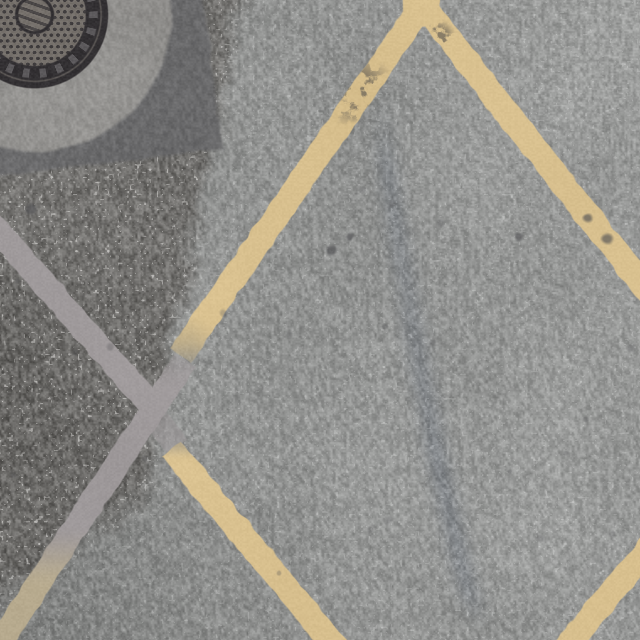
Give the GLSL for this texture, as a three.js fragment shader.

```glsl
// Weathered grey asphalt with crossing painted stripes, an old dark patch and a round iron lid.
varying vec2 vUv;

const vec3 ASPHALT = vec3(0.575, 0.58, 0.575);
const vec3 OLD_ASPHALT = vec3(0.425, 0.42, 0.41);
const vec3 PATCH = vec3(0.42, 0.42, 0.425);
const vec3 CONCRETE = vec3(0.575, 0.57, 0.56);
const vec3 IRON = vec3(0.20, 0.19, 0.20);
const vec3 IRON_WORN = vec3(0.46, 0.44, 0.42);
const vec3 YELLOW = vec3(0.85, 0.755, 0.56);
const vec3 FADED_YELLOW = vec3(0.69, 0.64, 0.53);
const vec3 GREY_PAINT = vec3(0.62, 0.60, 0.605);
const vec3 STAIN = vec3(0.47, 0.49, 0.515);
const vec2 LID_CENTER = vec2(0.054, 0.977);
const float LID_RADIUS = 0.115;
const float COLLAR_RADIUS = 0.214;
const float STRIPE_HALF = 0.0195;
const float EDGE = 0.0016;
const float GRAIN = 0.14;
const int PIT_COUNT = 22;

float hash(vec2 p) {
  return fract(sin(dot(p, vec2(127.1, 311.7))) * 43758.5453);
}

float noise(vec2 p) {
  vec2 i = floor(p), f = fract(p);
  f = f * f * (3.0 - 2.0 * f);
  return mix(mix(hash(i), hash(i + vec2(1, 0)), f.x),
             mix(hash(i + vec2(0, 1)), hash(i + vec2(1, 1)), f.x), f.y);
}

float fbm(vec2 p) {
  float sum = 0.0, amp = 0.5;
  for (int i = 0; i < 4; i++) {
    sum += amp * noise(p);
    p = p * 2.03 + 7.3;
    amp *= 0.5;
  }
  return sum / 0.9375;
}

float fill(float d) { return 1.0 - smoothstep(-EDGE, EDGE, d); }

float segment(vec2 p, vec2 a, vec2 b) {
  vec2 ab = b - a;
  return length(p - a - ab * clamp(dot(p - a, ab) / dot(ab, ab), 0.0, 1.0));
}

float stripe(vec2 p, vec2 a, vec2 b) { return fill(segment(p, a, b) - STRIPE_HALF); }

// Stripe with square ends
float bar(vec2 p, vec2 a, vec2 b) {
  vec2 dir = normalize(b - a), q = p - 0.5 * (a + b);
  float across = abs(dot(q, vec2(-dir.y, dir.x))) - STRIPE_HALF;
  return fill(max(across, abs(dot(q, dir)) - 0.5 * length(b - a)));
}

float blot(vec2 p, vec2 c, float r) { return 1.0 - smoothstep(0.4 * r, 1.2 * r, length(p - c)); }

vec3 ironLid(vec2 q) {
  float r = length(q), angle = atan(q.y, q.x);
  // Staggered holes
  vec2 g = q / vec2(0.0105, 0.0091);
  g.x += 0.5 * mod(floor(g.y), 2.0);
  vec3 col = mix(IRON_WORN, IRON, 0.8 * (1.0 - smoothstep(0.22, 0.36, length(fract(g) - 0.5))));
  // Rim with worn studs
  float stud = smoothstep(0.2, 0.5, cos(angle * 22.0)) * fill(abs(r - 0.092) - 0.007);
  col = mix(col, IRON + 0.16 * stud, fill(0.080 - r));
  col = mix(col, IRON_WORN, 0.6 * fill(abs(r - 0.104) - 0.0012));
  // Ridged boss
  float ridge = smoothstep(0.1, 0.6, sin((q.x * 0.35 + q.y) * 480.0));
  col = mix(col, mix(IRON_WORN, IRON, 0.65 * ridge), fill(r - 0.027));
  return mix(col, IRON, fill(abs(r - 0.028) - 0.0025));
}

void main() {
  vec2 p = vUv;
  float cloud = fbm(p * 7.0), fine = noise(p * 380.0);
  float grit = noise(p * vec2(230.0, 150.0) + vec2(0.0, p.x * 40.0));
  vec2 rough = p + 0.004 * (vec2(noise(p * 70.0), noise(p * 70.0 + 31.0)) - 0.5);

  // Ground, a little darker at lower left
  vec3 col = ASPHALT + 0.07 * (cloud - 0.5);
  col += 0.02 * smoothstep(0.5, 1.0, p.x);
  col -= 0.055 * (1.0 - smoothstep(0.15, 0.55, p.x)) * (1.0 - smoothstep(0.1, 0.5, p.y));

  // Long bluish stain drifting down the middle
  float trackX = 0.592 + 0.15 * pow(clamp((0.86 - p.y) / 0.83, 0.0, 1.0), 1.3);
  float track = exp(-pow((p.x - trackX + 0.012 * (cloud - 0.5)) / 0.019, 2.0));
  track *= smoothstep(0.01, 0.08, p.y) * (1.0 - smoothstep(0.70, 0.88, p.y));
  col = mix(col, STAIN, track * (0.3 + 0.5 * cloud));

  // Old coarse asphalt
  float ragged = 0.05 * (fbm(p * 28.0) - 0.5);
  float oldSide = 0.325 - 0.19 * (0.75 - p.y) + ragged;
  float old = 1.0 - smoothstep(-0.022, 0.022, p.x - oldSide);
  old *= smoothstep(-0.05, 0.05, p.y - 0.06 - 0.75 * p.x + ragged);
  col = mix(col, OLD_ASPHALT + 0.08 * (cloud - 0.5) + 0.035 * smoothstep(0.5, 0.72, p.y), old);

  // Dark square, concrete collar
  float squareEdge = max(p.x - 0.319 - 0.129 * (1.0 - p.y), 0.724 + 0.125 * p.x - p.y);
  float square = 1.0 - smoothstep(-0.005, 0.004, squareEdge + 0.2 * ragged);
  col = mix(col, PATCH + 0.06 * (cloud - 0.5), square);
  vec2 q = p - LID_CENTER;
  float collar = 1.0 - smoothstep(-0.004, 0.004, length(q) - COLLAR_RADIUS + 0.1 * ragged);
  col = mix(col, CONCRETE + 0.09 * (cloud - 0.5), collar);

  // Grain and bright chips
  float grain = GRAIN * mix(1.0, 0.4, square) * (1.0 + 0.3 * old);
  col += grain * ((grit - 0.5) + 0.6 * (fine - 0.5));
  col += 0.22 * smoothstep(0.78, 0.95, noise(p * 260.0 + 9.0)) * mix(0.35, 1.0, old) * (1.0 - square);

  // Painted stripes
  float yellow = bar(rough, vec2(0.656, 0.987), vec2(0.282, 0.445));
  yellow = max(yellow, stripe(rough, vec2(0.660, 0.993), vec2(1.03, 0.521)));
  yellow = max(yellow, fill(segment(rough, vec2(0.658, 0.985), vec2(0.658, 1.05)) - 0.028));
  yellow = max(yellow, bar(rough, vec2(0.268, 0.298), vec2(0.56, -0.053)));
  yellow = max(yellow, stripe(rough, vec2(1.04, 0.175), vec2(0.86, -0.04)));
  float grey = bar(rough, vec2(-0.05, 0.692), vec2(0.240, 0.362));
  grey = max(grey, bar(rough, vec2(0.290, 0.438), vec2(-0.02, -0.034)));
  float joint = 0.55 * bar(rough, vec2(0.245, 0.345), vec2(0.277, 0.303));
  vec3 paint = mix(FADED_YELLOW, YELLOW, smoothstep(0.43, 0.52, p.y + 0.6 * max(p.x - 0.3, 0.0)));
  paint = mix(paint, YELLOW, 1.0 - smoothstep(0.28, 0.31, p.y));
  vec3 greyPaint = mix(FADED_YELLOW + 0.04, GREY_PAINT, smoothstep(0.08, 0.18, p.y));
  float shade = 0.05 * (cloud - 0.5) + 0.035 * (fine - 0.5);
  col = mix(col, GREY_PAINT, joint);
  col = mix(col, paint + shade, yellow * smoothstep(0.40, 0.47, p.y + step(p.y, 0.32)));
  col = mix(col, greyPaint + shade, grey * (1.0 - 0.5 * smoothstep(0.39, 0.45, p.y) * step(0.25, p.x)));

  // Worn paint and dark pits
  float wear = blot(p, vec2(0.558, 0.858), 0.055) + blot(p, vec2(0.685, 0.943), 0.025);
  col = mix(col, vec3(0.43, 0.40, 0.35), 0.75 * wear * yellow * smoothstep(0.52, 0.68, fbm(p * 65.0)));
  float pits = blot(rough, vec2(0.519, 0.610), 0.009) + blot(rough, vec2(0.547, 0.630), 0.007);
  pits += blot(rough, vec2(0.048, 0.674), 0.010) + blot(rough, vec2(0.811, 0.631), 0.008);
  pits += blot(rough, vec2(0.918, 0.659), 0.008) + blot(rough, vec2(0.949, 0.627), 0.010);
  for (int i = 0; i < PIT_COUNT; i++) {
    float k = float(i);
    vec2 c = vec2(hash(vec2(k, 1.7)), 0.75 * hash(vec2(k, 5.3)));
    pits += 0.45 * blot(rough, c, 0.003 + 0.006 * hash(vec2(k, 9.1)));
  }
  col = mix(col, vec3(0.32, 0.32, 0.33), 0.65 * min(pits, 1.0));

  col = mix(col, ironLid(q) + 0.06 * (fine - 0.5), fill(length(q) - LID_RADIUS));
  gl_FragColor = vec4(clamp(col, 0.0, 1.0), 1.0);
}
```
